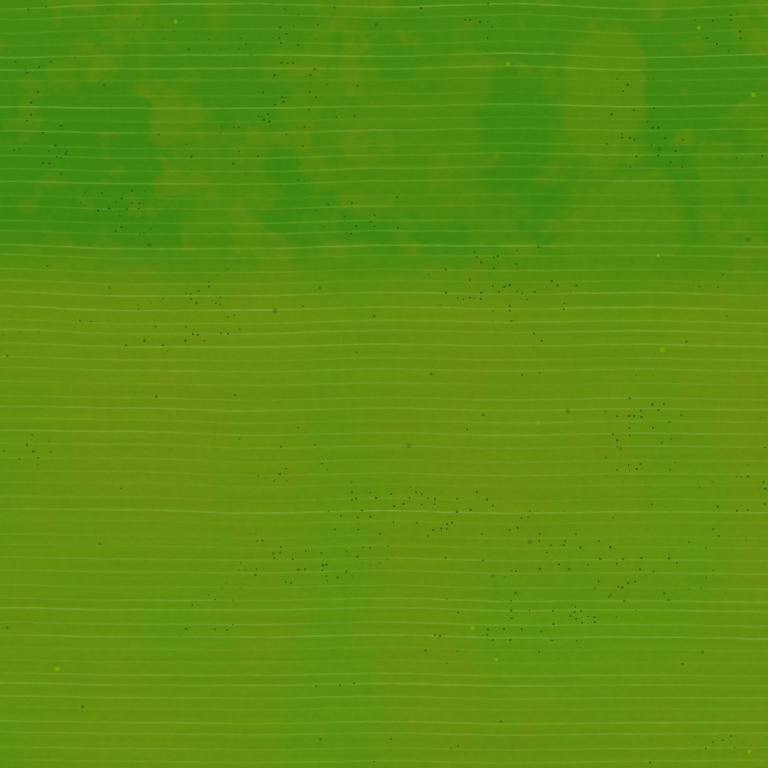
Write a three.js fragment shader that draws this texture.

```glsl
// A banana-like leaf blade: 61 fine pale veins run across a green to olive field.
// Noise gently bends and fades the veins, mottles the field with ragged olive
// blotches, and gathers tiny dark specks into clusters.
varying vec2 vUv;

float hash(vec2 p) {
  return fract(sin(dot(p, vec2(127.1, 311.7))) * 43758.5453);
}

float noise(vec2 p) {
  vec2 i = floor(p), f = fract(p);
  f = f * f * (3.0 - 2.0 * f);
  return mix(mix(hash(i), hash(i + vec2(1.0, 0.0)), f.x),
             mix(hash(i + vec2(0.0, 1.0)), hash(i + 1.0), f.x), f.y);
}

float fbm(vec2 p) {
  float sum = 0.0, amp = 0.5;
  for (int i = 0; i < 5; i++) {
    sum += amp * noise(p);
    p = p * 2.03 + 17.3;
    amp *= 0.5;
  }
  return sum;
}

// Soft ellipse whose rim is roughened by an offset
float blotch(vec2 p, vec2 center, vec2 radius, float rough) {
  return 1.0 - smoothstep(0.85, 1.1, length((p - center) / radius) + rough);
}

// One round speck in a share of the cells of a grid
float specks(vec2 p, float cells, float share, float radius, float seed) {
  vec2 id = floor(p * cells);
  vec2 center = 0.25 + 0.5 * vec2(hash(id + seed), hash(id + seed + 7.7));
  float r = radius * (0.5 + 0.5 * hash(id + seed + 3.1));
  float d = length(fract(p * cells) - center) / cells;
  return step(hash(id + seed + 5.9), share) * (1.0 - smoothstep(r * 0.4, r + 0.0006, d));
}

void main() {
  vec2 uv = vUv;

  // Base field: deep green above, olive below
  float grain = fbm(uv * vec2(28.0, 34.0)) - 0.5;
  float broad = fbm(uv * vec2(7.0, 3.5) + 4.0) - 0.5;
  float top = smoothstep(0.59, 0.71, uv.y + 0.06 * broad + 0.02 * grain);
  float fade = smoothstep(0.8, 1.0, uv.y) * 0.22;
  vec3 olive = vec3(0.395, 0.56, 0.06);
  vec3 green = vec3(0.245, 0.53, 0.065);
  vec3 color = mix(olive, green, top * (1.0 - fade));

  // Ragged olive blotches, strongest in the green part
  float rough = 0.7 * grain + 0.5 * broad;
  float patches = smoothstep(0.03, 0.13, broad + 0.35 * grain) * 0.45;
  patches = max(patches, 0.75 * blotch(uv, vec2(0.785, 0.87), vec2(0.055, 0.10), rough));
  patches = max(patches, 0.65 * blotch(uv, vec2(0.81, 0.70), vec2(0.085, 0.08), rough));
  patches = max(patches, 0.5 * blotch(uv, vec2(0.46, 0.825), vec2(0.033, 0.035), rough));
  color = mix(color, vec3(0.37, 0.545, 0.06), patches * top);

  // Fainter mottling and upright bands in the olive part
  float mottle = fbm(uv * vec2(9.0, 5.0) + 31.0) - 0.5;
  float band = noise(vec2(uv.x * 7.0, uv.y * 1.5 + 9.0)) - 0.5;
  color += (1.0 - top) * vec3(0.10, -0.015, 0.0) * (mottle + 0.4 * band);
  float flecks = smoothstep(0.10, 0.19, grain + 0.5 * mottle);
  color = mix(color, vec3(0.43, 0.54, 0.06), flecks * 0.3);

  // Fine streaks along the blade
  color *= 1.0 + 0.035 * (noise(uv * vec2(6.0, 190.0)) - 0.5);
  color *= 1.0 + 0.03 * (noise(uv * vec2(250.0, 250.0)) - 0.5);

  // Veins: uneven spacing, a shared slow bend and patchy strength
  float bend = 0.5 * (noise(vec2(uv.x * 6.0, uv.y * 5.0)) - 0.5)
             + 0.06 * (noise(vec2(uv.x * 45.0, uv.y * 61.0)) - 0.5);
  float rows = uv.y * 61.0 + bend;
  float row = floor(rows);
  float offset = fract(rows) - 0.5 - 0.28 * (hash(vec2(row, 2.0)) - 0.5);
  float d = abs(offset) / 61.0;
  float strength = mix(0.3, 1.0, hash(vec2(row, 8.0)))
                 * mix(0.45, 1.1, noise(vec2(uv.x * 9.0, row * 3.7)))
                 * mix(0.65, 1.1, noise(vec2(uv.x * 110.0, row * 5.3)));
  float vein = 1.0 - smoothstep(0.0003, 0.0019, d);
  float halo = 1.0 - smoothstep(0.0, 0.006, d);
  color += vec3(0.016, 0.012, 0.008) * halo * strength;
  color = mix(color, vec3(0.50, 0.68, 0.27), vein * strength * 0.55);

  // Dark specks in clusters, a few larger soft ones, and bright yellow dots
  float cluster = smoothstep(0.64, 0.82, noise(uv * vec2(9.0, 13.0) + 2.6));
  float dark = specks(uv, 130.0, 0.11, 0.0018, 11.0) * cluster;
  dark = max(dark, specks(uv, 42.0, 0.02, 0.0022, 23.0) * 0.7);
  dark = max(dark, specks(uv, 18.0, 0.03, 0.0042, 37.0) * 0.4);
  color = mix(color, vec3(0.13, 0.30, 0.04), dark * 0.75);
  float bright = specks(uv, 19.0, 0.03, 0.0042, 53.0);
  color = mix(color, vec3(0.47, 0.70, 0.03), bright * 0.75);

  gl_FragColor = vec4(color, 1.0);
}
```
